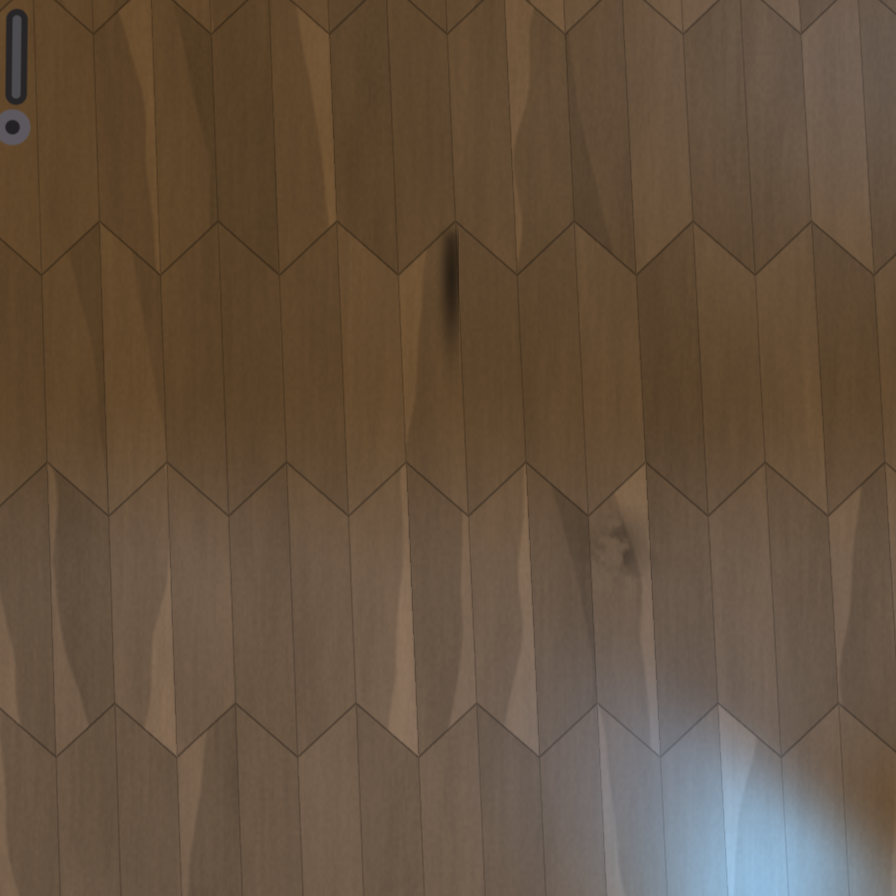
Give the GLSL for this texture, as a three.js fragment shader.

```glsl
// Worn wooden floor of long hexagonal planks in staggered rows, with window glare.
varying vec2 vUv;

const float ROW_HEIGHT = 0.269;
const float ZIGZAG = 0.112;      // half height of the points, in rows
const float SEAM = 0.0011;       // half width of a joint

const vec3 WARM_WOOD = vec3(0.355, 0.262, 0.160);
const vec3 DULL_WOOD = vec3(0.435, 0.372, 0.325);
const vec3 COOL_HAZE = vec3(0.455, 0.445, 0.475);
const vec3 GLARE = vec3(0.57, 0.73, 0.86);

float hash(vec2 p) {
  p = fract(p * vec2(0.1031, 0.1137) + 0.37);
  p += dot(p, p.yx + 33.33);
  return fract((p.x + p.y) * p.x * 7.31);
}

float noise(vec2 p) {
  vec2 i = floor(p), f = fract(p);
  f = f * f * (3.0 - 2.0 * f);
  return mix(mix(hash(i), hash(i + vec2(1.0, 0.0)), f.x),
             mix(hash(i + vec2(0.0, 1.0)), hash(i + 1.0), f.x), f.y);
}

float fbm(vec2 p) {
  float sum = 0.0, gain = 0.5;
  for (int i = 0; i < 4; i++) {
    sum += gain * noise(p);
    p = p * 2.03 + 17.0;
    gain *= 0.5;
  }
  return sum;
}

float blob(vec2 p, vec2 center, vec2 radius) {
  vec2 d = (p - center) / radius;
  return exp(-dot(d, d));
}

float capsule(vec2 p, vec2 a, vec2 b, float radius) {
  vec2 pa = p - a, ba = b - a;
  return length(pa - ba * clamp(dot(pa, ba) / dot(ba, ba), 0.0, 1.0)) - radius;
}

float cover(float d) { return 1.0 - smoothstep(-0.0015, 0.0015, d); }

float joint(float d, float width) {
  return 1.0 - smoothstep(width * 0.4, width * 1.9, d);
}

// Brightness of one half plank: grain, figure and a tapered sapwood sliver.
float plankTone(vec2 p, vec2 id, float across, float along) {
  float seed = hash(id + 5.0);
  vec2 q = p + seed * 31.0;
  float tone = 0.93 + 0.14 * seed;
  tone += 0.15 * (fbm(q * vec2(24.0, 5.0)) - 0.47);
  tone += 0.09 * (fbm(q * vec2(190.0, 13.0)) - 0.47);
  tone += 0.05 * (noise(q * vec2(330.0, 210.0)) - 0.5);
  float side = hash(id + 23.0) > 0.5 ? across : 1.0 - across;
  float taper = hash(id + 41.0) > 0.5 ? along : 1.0 - along;
  float width = 0.06 + 0.5 * taper * taper + 0.22 * (noise(q * vec2(3.0, 13.0)) - 0.5);
  float sliver = 1.0 - smoothstep(width - 0.04, width + 0.04, side);
  float kind = hash(id + 67.0);
  return tone + sliver * (0.17 * step(0.76, kind) - 0.10 * step(kind, 0.16));
}

// Light falling on the floor, cut off by a diagonal shadow at the lower right.
vec3 lightWood(vec2 p, float tone) {
  float shadowLine = (p.y - 0.81 - 0.74 * (p.x - 0.79)) / 1.244;
  float lit = smoothstep(-0.06, 0.05, shadowLine);
  float dull = 0.62 * smoothstep(0.42, 0.66, p.y) + 0.6 * blob(p, vec2(0.98, 0.08), vec2(0.36, 0.23));
  dull += 0.12 * p.x + 0.16 * (fbm(p * 5.0) - 0.5);
  dull *= 1.0 - 0.75 * blob(p, vec2(1.0, 0.9), vec2(0.10, 0.09));
  vec3 color = mix(WARM_WOOD, DULL_WOOD, clamp(dull, 0.0, 1.0)) * tone;
  float haze = 0.75 * blob(p, vec2(0.76, 0.86), vec2(0.18, 0.16)) + 0.35 * blob(p, vec2(1.0, 0.06), vec2(0.18, 0.14));
  color = mix(color, COOL_HAZE * (0.5 + 0.5 * tone), haze * mix(0.55, 1.0, lit));
  float glare = blob(p, vec2(0.85, 1.0), vec2(0.13, 0.17)) * lit;
  return mix(color, GLARE * (0.45 + 0.55 * tone), 0.95 * glare);
}

// Small dark metal pull with a round end at the upper left edge.
vec3 addPull(vec3 color, vec2 p) {
  float ring = abs(length(p - vec2(0.014, 0.142)) - 0.014) - 0.006;
  color = mix(color, vec3(0.14, 0.13, 0.14), cover(length(p - vec2(0.014, 0.142)) - 0.018));
  color = mix(color, vec3(0.36, 0.34, 0.36), cover(ring));
  float grip = capsule(p, vec2(0.019, 0.022), vec2(0.018, 0.105), 0.012);
  color = mix(color, vec3(0.15, 0.14, 0.14), cover(grip));
  return mix(color, vec3(0.30, 0.30, 0.31), cover(grip + 0.007));
}

void main() {
  vec2 p = vec2(vUv.x, 1.0 - vUv.y);

  // Slightly leaning columns and zigzag row borders.
  float pitch = 0.1315 + 0.004 * p.y;
  float column = (p.x - 0.103 - 0.032 * p.y) / pitch;
  float rowPos = (p.y - 0.008) / ROW_HEIGHT;
  float border = floor(rowPos + 0.5);
  float parity = 1.0 - 2.0 * mod(border, 2.0);
  float wave = 4.0 * abs(fract(column) - 0.5) - 1.0;
  float fromBorder = rowPos - border - parity * ZIGZAG * wave;
  float row = border - step(fromBorder, 0.0);

  // Each hexagon is split along its middle into two half planks.
  vec2 id = vec2(floor(column * 2.0), row);
  float across = fract(column * 2.0);
  float tone = plankTone(p, id, across, clamp(rowPos - row, 0.0, 1.0));

  float zigzagJoint = joint(abs(fromBorder) * ROW_HEIGHT * 0.745, SEAM);
  float sideJoint = joint(min(across, 1.0 - across) * pitch * 0.5, SEAM * 0.8);
  tone *= 1.0 - max(0.24 * zigzagJoint, 0.13 * sideJoint);

  // Dark split along one plank and a knot stain.
  float split = blob(p, vec2(0.504, 0.31), vec2(0.011, 0.075)) * smoothstep(0.245, 0.27, p.y);
  float stain = blob(p, vec2(0.692, 0.612), vec2(0.03, 0.035)) * smoothstep(0.35, 0.6, fbm(p * 38.0));
  tone *= 1.0 - 0.55 * split * step(p.x, 0.512) - 0.32 * stain;

  gl_FragColor = vec4(addPull(lightWood(p, tone), p), 1.0);
}
```
